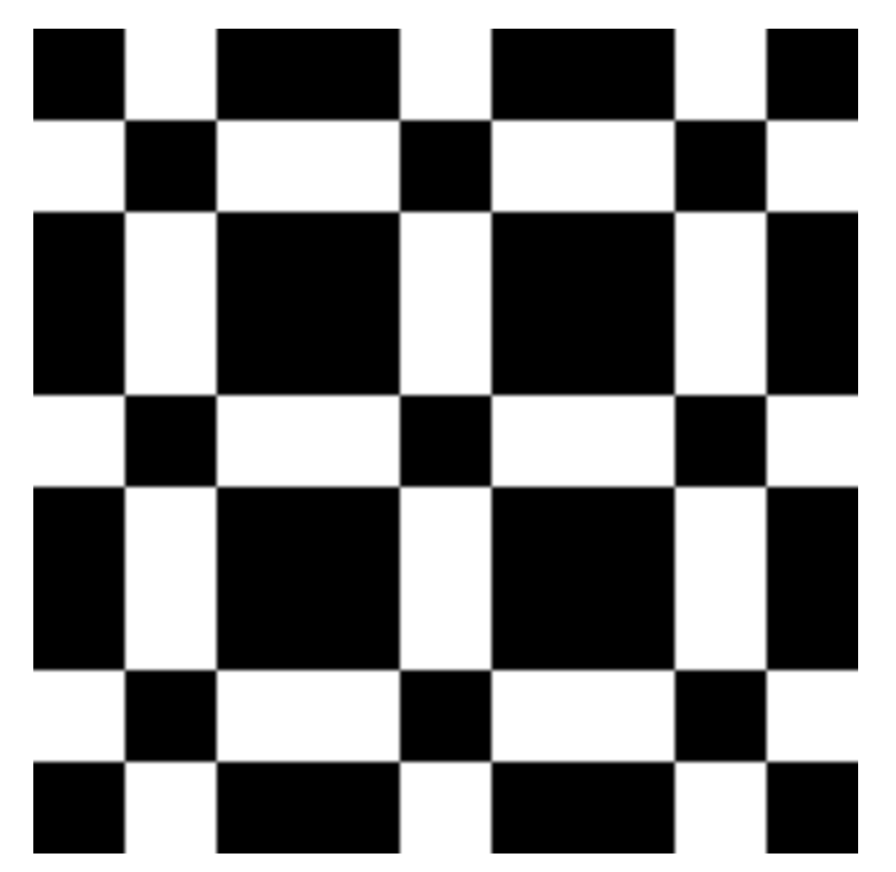
This pattern is drawn by a WebGL 2 fragment shader. Its source:

```glsl
#version 300 es
precision highp float;
// Black and white plaid check: three stripes each way, inverted where they cross, on a white margin.

uniform vec2 u_resolution;
out vec4 outColor;

// Lengths in canvas heights
const vec2 PANEL_ORIGIN = vec2(0.0382, 0.0212);
const float CELL = 0.1051;

// Lengths in cells
const float PANEL_CELLS = 9.0;
const float REPEAT = 3.0;
const float STRIPE_WIDTH = 1.0;
const float EDGE_SOFTNESS = 0.036;

const vec3 INK = vec3(0.0);
const vec3 PAPER = vec3(1.0);

// Soft sign on each axis: -1 inside a stripe, +1 between stripes
vec2 stripeSign(vec2 cells, float softness) {
    vec2 distanceToEdge = abs(mod(cells, REPEAT) - 0.5 * REPEAT) - 0.5 * STRIPE_WIDTH;
    return 2.0 * smoothstep(-softness, softness, distanceToEdge) - 1.0;
}

// Coverage of the square panel, with crisp antialiased borders
float panelMask(vec2 cells, float pixel) {
    vec2 inset = 0.5 * PANEL_CELLS - abs(cells - 0.5 * PANEL_CELLS);
    vec2 coverage = clamp(inset / pixel + 0.5, 0.0, 1.0);
    return coverage.x * coverage.y;
}

void main() {
    vec2 cells = (gl_FragCoord.xy / u_resolution.y - PANEL_ORIGIN) / CELL;
    float pixel = 1.0 / (u_resolution.y * CELL);

    // The product of signs acts as a smooth exclusive-or of the two stripe sets
    vec2 s = stripeSign(cells, max(EDGE_SOFTNESS, 0.5 * pixel));
    float ink = (0.5 + 0.5 * s.x * s.y) * panelMask(cells, pixel);

    outColor = vec4(mix(PAPER, INK, ink), 1.0);
}
```
